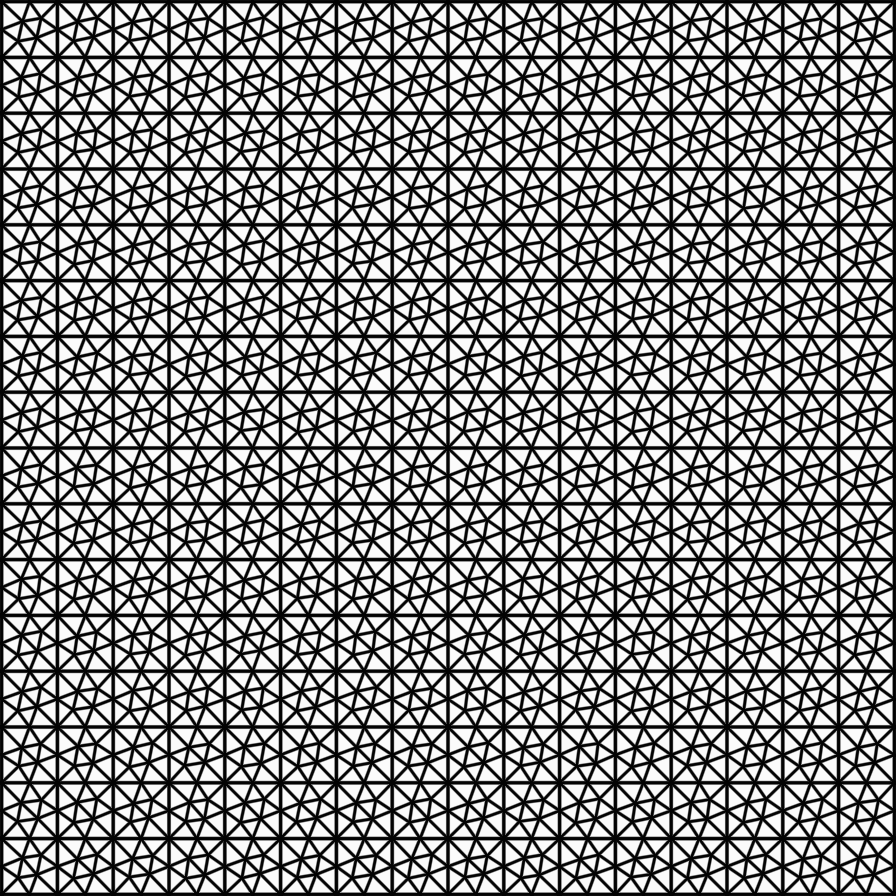
Reproduce this pattern procedurally as a three.js fragment shader.

```glsl
varying vec2 vUv;

const float REPEATS = 16.0;
const float MARGIN = 0.0018;       // canvas edge to centre of outer line
const float GRID_WIDTH = 0.064;    // widths and lengths below are in cells
const float STRUT_WIDTH = 0.056;
const float SOFTNESS = 0.032;
const float LONG_REACH = 0.205;    // rhombus corners on the rising diagonal
const float SHORT_REACH = 0.14;    // rhombus corners on the falling diagonal
const float WOBBLE = 0.01;
const vec3 PAPER = vec3(0.985);
const vec3 INK = vec3(0.01);

const float HALF_PI = 1.5707963;

float segmentDistance(vec2 p, vec2 a, vec2 b) {
  vec2 pa = p - a;
  vec2 ba = b - a;
  return length(pa - ba * clamp(dot(pa, ba) / dot(ba, ba), 0.0, 1.0));
}

float lineCoverage(float dist, float width) {
  return 1.0 - smoothstep(-0.5, 0.5, (dist - 0.5 * width) / SOFTNESS);
}

// Diagonal direction of a corner, counted anticlockwise from the upper right
vec2 cornerDirection(float corner) {
  float angle = HALF_PI * (corner + 0.5);
  return sign(vec2(cos(angle), sin(angle)));
}

// Corner of the inner rhombus, shifted slightly from cell to cell
vec2 rhombusCorner(float corner, vec2 cell) {
  float index = mod(corner, 4.0);
  float reach = mod(index, 2.0) < 0.5 ? LONG_REACH : SHORT_REACH;
  vec2 phase = vec2(1.26 * cell.x + 2.1 * cell.y, 2.1 * cell.x - 1.26 * cell.y);
  vec2 drift = sin(phase + index * 1.7) + 0.5 * sin(phase.yx * 2.3 + index);
  return reach * cornerDirection(index) + WOBBLE * drift;
}

float strutDistance(vec2 p, vec2 cell) {
  // Brace across the short diagonal
  float dist = segmentDistance(p, rhombusCorner(1.0, cell), rhombusCorner(3.0, cell));

  for (int i = 0; i < 4; i++) {
    float corner = float(i);
    vec2 direction = cornerDirection(corner);
    vec2 here = rhombusCorner(corner, cell);
    vec2 next = rhombusCorner(corner + 1.0, cell);
    vec2 edgeMiddle = 0.25 * (direction + cornerDirection(corner + 1.0));

    // Rhombus side, corner spoke and two sides of a star point
    dist = min(dist, segmentDistance(p, here, next));
    dist = min(dist, segmentDistance(p, here, 0.5 * direction));
    dist = min(dist, segmentDistance(p, edgeMiddle, here));
    dist = min(dist, segmentDistance(p, edgeMiddle, next));
  }
  return dist;
}

void main() {
  vec2 position = (vUv - MARGIN) / (1.0 - 2.0 * MARGIN) * REPEATS;
  vec2 cell = floor(position);
  vec2 p = fract(position) - 0.5;

  vec2 toEdge = 0.5 - abs(p);
  float grid = lineCoverage(min(toEdge.x, toEdge.y), GRID_WIDTH);
  float struts = lineCoverage(strutDistance(p, cell), STRUT_WIDTH);

  gl_FragColor = vec4(mix(PAPER, INK, max(grid, struts)), 1.0);
}
```
